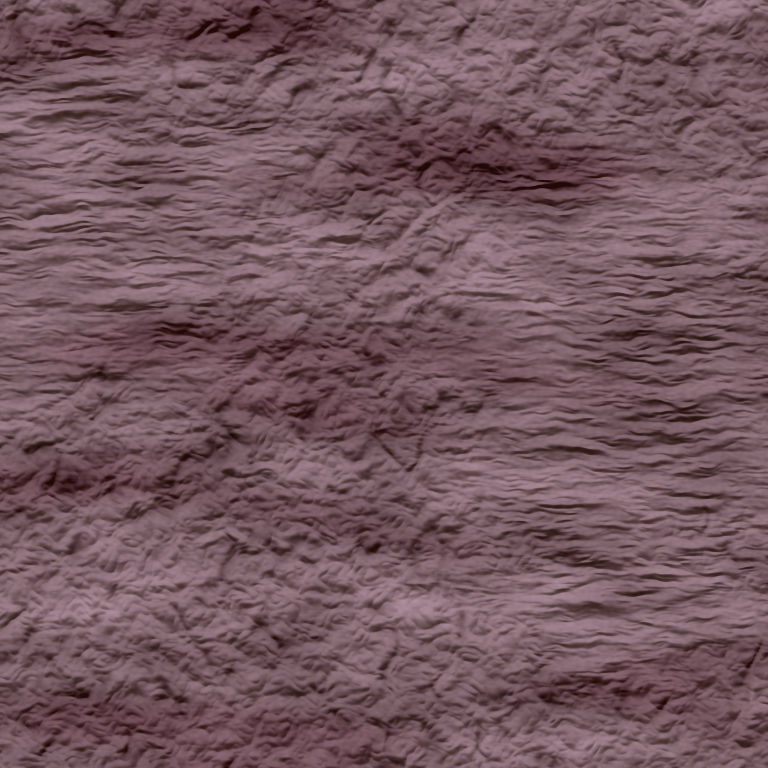
This texture is drawn by a WebGL 1 fragment shader. Its source:

```glsl
precision highp float;
// Weathered mauve rock: a height field of crumpled puffs, broken creases and
// short flat ledges is lit from above by its slope, then shaded with broad
// wine-coloured and pale horizontal bands.
uniform vec2 u_resolution;

vec2 hashGradient(vec2 cell) {
  vec3 q = fract(cell.xyx * vec3(0.1031, 0.1030, 0.0973));
  q += dot(q, q.yzx + 33.33);
  float angle = 6.2832 * fract((q.x + q.y) * q.z);
  return vec2(cos(angle), sin(angle));
}

// Gradient noise, about -0.7 to 0.7
float noise(vec2 p) {
  vec2 i = floor(p), f = fract(p);
  vec2 u = f * f * f * (f * (f * 6.0 - 15.0) + 10.0);
  float a = dot(hashGradient(i), f);
  float b = dot(hashGradient(i + vec2(1, 0)), f - vec2(1, 0));
  float c = dot(hashGradient(i + vec2(0, 1)), f - vec2(0, 1));
  float d = dot(hashGradient(i + vec2(1, 1)), f - vec2(1, 1));
  return mix(mix(a, b, u.x), mix(c, d, u.x), u.y);
}

// Rounded puffs that meet in narrow creases
float billow(vec2 p) {
  float n = noise(p);
  return sqrt(n * n + 0.003);
}

vec2 warp(vec2 p) {
  return p + 0.008 * vec2(noise(p * 26.0 + 3.0), noise(p * 26.0 + 41.0));
}

// Narrow winding creases, broken into separate strokes
float creases(vec2 p) {
  float n = noise(p * vec2(20.0, 17.0));
  return exp(-n * n * 60.0) * smoothstep(0.0, 0.35, noise(p * vec2(19.0, 16.0) + 31.0));
}

float crumple(vec2 p) {
  p = warp(p);
  float height = -0.20 * creases(p), amplitude = 0.62;
  vec2 q = p * vec2(18.0, 22.0);
  for (int i = 0; i < 3; i++) {
    height += amplitude * billow(q);
    q = mat2(0.8, 0.6, -0.6, 0.8) * q * 1.9 + 17.3;
    amplitude *= 0.5;
  }
  return height;
}

float ledges(vec2 p) {
  p.y += 0.006 * noise(p * vec2(11.0, 16.0)) + 0.004 * noise(p * vec2(42.0, 45.0));
  float height = 0.0, amplitude = 0.50;
  vec2 q = p * vec2(9.5, 44.0) + 71.0;
  for (int i = 0; i < 3; i++) {
    float strength = 0.4 + 1.2 * smoothstep(-0.2, 0.35, noise(q * vec2(0.8, 0.3) + 13.0));
    height += amplitude * strength * (0.65 * billow(q) + 0.5 * noise(q + 9.0));
    q = q * vec2(2.0, 1.8) + 23.7;
    amplitude *= 0.53;
  }
  return height;
}

// Soft elliptical patch, 1 in its middle
float patchMask(vec2 p, vec2 center, vec2 radius) {
  return 1.0 - smoothstep(0.5, 1.1, length((p - center) / radius));
}

float rockHeight(vec2 p, float streaky) {
  return mix(crumple(p), ledges(p), streaky);
}

void main() {
  vec2 p = gl_FragCoord.xy / u_resolution;

  // Where the ledges replace the crumpled surface
  vec2 drift = p + 0.18 * vec2(noise(p * vec2(5.0, 14.0)), noise(p * 7.0 + 8.0));
  float streaky = max(patchMask(drift, vec2(0.06, 0.69), vec2(0.42, 0.25)),
                      patchMask(drift, vec2(0.83, 0.46), vec2(0.29, 0.45)));
  streaky = 0.16 + 0.72 * streaky;

  // Slope towards the light; the divisor keeps blended areas as crisp
  float reach = 0.0024;
  vec2 toLight = reach * normalize(vec2(-0.22, 1.0));
  float slope = (rockHeight(p - 0.5 * toLight, streaky)
               - rockHeight(p + 0.5 * toLight, streaky)) / reach;
  slope /= length(vec2(streaky, 1.0 - streaky));

  // Lit faces level off, steep shadows deepen, most of all in ledge clusters
  float cluster = smoothstep(-0.25, 0.3, noise(p * vec2(4.0, 9.0) + 52.0));
  float relief = slope * 0.074 * mix(1.0, 0.7 + 0.6 * cluster, streaky);
  float shade = max(-relief, 0.0);
  float lit = 0.95 * max(relief, 0.0) / (1.0 + max(relief, 0.0))
            - shade * (0.55 + 0.45 * shade) / (1.0 + 0.22 * shade * shade);

  // Broad bands, patches and fine grain
  float band = noise(p * vec2(1.6, 7.0) + 5.0) + 0.5 * noise(p * vec2(4.0, 15.0) + 30.0);
  float mottling = noise(p * vec2(9.0, 17.0) + 12.0);
  float grain = noise(p * vec2(130.0, 200.0));
  float tone = 0.476 + 0.128 * lit + 0.165 * band + 0.10 * mottling + 0.04 * grain;
  tone -= 0.09 * streaky * (cluster - 0.4);

  // Creases stay dim whichever way they run
  tone -= 0.10 * creases(warp(p)) * (1.0 - streaky);
  tone = clamp(tone, 0.13, 0.70);

  vec3 color = vec3(tone, tone * 0.95 - 0.085, tone * 1.03 - 0.09);
  float wine = smoothstep(0.05, 0.5, -band);
  color += wine * vec3(0.010, -0.014, -0.006);

  // Brown dust in the deepest shadows
  color += smoothstep(0.6, 2.2, shade) * vec3(-0.005, 0.006, -0.018);
  gl_FragColor = vec4(max(color, 0.0), 1.0);
}
```
